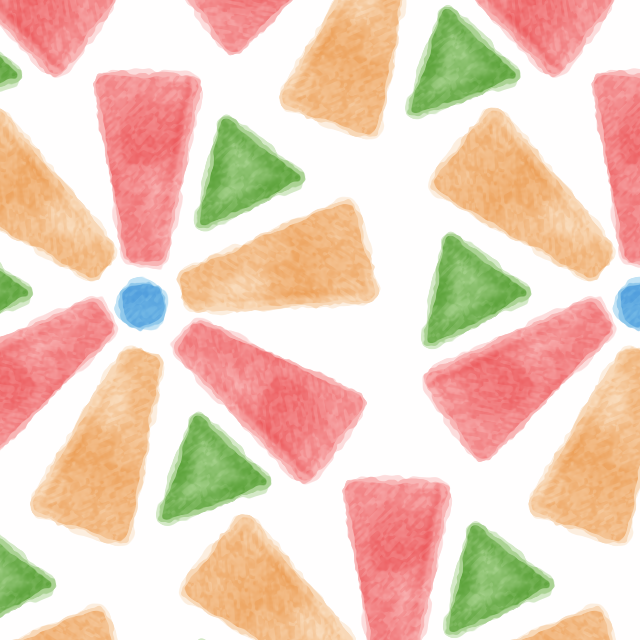
Reproduce this pattern procedurally as a Shadertoy shader.

```glsl
// Watercolour flowers of six tapered petals, three leaf triangles and a round heart, in staggered rows.

const float CANVAS = 768.0;                  // design units per canvas height
const vec2 HEART = vec2(171.0, 403.0);       // centre of the first flower
const vec2 PITCH = vec2(598.0, 488.0);       // flower spacing, row spacing
const float BLEED = 9.0;                     // reach of the loose wash

// Placement inside a flower: middle x, middle y, heading
const vec3 PETALS[6] = vec3[6](
    vec3(5.0, 162.0, 1.56), vec3(158.0, 40.0, 0.23), vec3(142.0, -102.0, -0.614),
    vec3(-38.0, -163.0, -1.94), vec3(-136.0, -75.0, 3.754), vec3(-130.0, 118.0, 2.436));
const vec3 LEAVES[3] = vec3[3](
    vec3(119.0, 156.0, 1.57), vec3(79.0, -202.0, 1.47), vec3(-208.0, 16.0, 1.6));

// Kinds of shape
const int RED = 0, ORANGE = 1, LEAF = 2, DOT = 3;

struct Shape { float d; vec2 p; int kind; }; // distance, local position, kind

float hash(vec2 cell) {
    vec3 q = fract(cell.xyx * 0.1031);
    q += dot(q, q.yzx + 33.33);
    return fract((q.x + q.y) * q.z);
}

float noise(vec2 p) {
    vec2 i = floor(p), f = fract(p);
    f = f * f * (3.0 - 2.0 * f);
    return mix(mix(hash(i), hash(i + vec2(1, 0)), f.x),
               mix(hash(i + vec2(0, 1)), hash(i + vec2(1, 1)), f.x), f.y);
}

float rough(vec2 p) { return 0.65 * noise(p) + 0.35 * noise(p * 2.7 + 17.0); }

// Local frame with y along the heading
vec2 toLocal(vec2 q, float heading) {
    vec2 u = vec2(cos(heading), sin(heading));
    return vec2(dot(q, vec2(u.y, -u.x)), dot(q, u));
}

float trapezoid(vec2 p, float low, float high, float halfHeight) {
    vec2 corner = vec2(high, halfHeight), side = vec2(high - low, 2.0 * halfHeight);
    p.x = abs(p.x);
    vec2 a = vec2(p.x - min(p.x, p.y < 0.0 ? low : high), abs(p.y) - halfHeight);
    vec2 b = p - corner + side * clamp(dot(corner - p, side) / dot(side, side), 0.0, 1.0);
    float s = (b.x < 0.0 && a.y < 0.0) ? -1.0 : 1.0;
    return s * sqrt(min(dot(a, a), dot(b, b)));
}

// x: squared distance to an edge, y: signed side of it
vec2 edge(vec2 p, vec2 a, vec2 b) {
    vec2 e = b - a, v = p - a, w = v - e * clamp(dot(v, e) / dot(e, e), 0.0, 1.0);
    return vec2(dot(w, w), e.x * v.y - e.y * v.x);
}

float triangle(vec2 p, vec2 a, vec2 b, vec2 c) {
    vec2 d = min(min(edge(p, a, b), edge(p, b, c)), edge(p, c, a));
    return -sqrt(d.x) * sign(d.y);
}

Shape nearer(Shape a, Shape b) { if (b.d < a.d) return b; return a; }

// Nearest shape of one flower; far ones are skipped
Shape flower(Shape best, vec2 p) {
    best = nearer(best, Shape(length(p) - 30.0, p, DOT));
    for (int i = 0; i < 6; i++) {
        vec2 q = p - PETALS[i].xy;
        if (dot(q, q) > 21000.0) continue;
        q = toLocal(q, PETALS[i].z);
        best = nearer(best, Shape(trapezoid(q, 12.0, 48.0, 100.0) - 16.0, q, i % 2));
    }
    for (int i = 0; i < 3; i++) {
        vec2 q = p - LEAVES[i].xy;
        if (dot(q, q) > 8500.0) continue;
        q = toLocal(q, LEAVES[i].z);
        best = nearer(best, Shape(triangle(q, vec2(-19, 60), vec2(-45, -57), vec2(64, -4)) - 10.0, q, LEAF));
    }
    return best;
}

float cover(float d, float px) { return 1.0 - smoothstep(-0.7 * px, 0.7 * px, d); }

float bump(vec2 p, vec2 size) { p /= size; return exp(-dot(p, p)); }

// Pigment pools across the wide half; a pale streak and a drying line follow one side
float petalTone(vec2 p, float d) {
    float side = smoothstep(5.0, 30.0, p.x);
    return 0.54 + 0.24 * bump(p - vec2(-8, 25), vec2(60, 45))
        - 0.3 * bump(p - vec2(9, -42), vec2(12, 36))
        - side * 0.25 * smoothstep(-13.0, -9.0, d)
        + side * 0.2 * bump(vec2(d + 17.0, p.y - 45.0), vec2(4, 60));
}

// Two loose washes under a mottled body
vec3 paint(vec3 paper, Shape s, vec3 deep, vec3 pale, float tone, float px) {
    vec2 p = s.p + 300.0 + 157.0 * float(s.kind);
    float loose = (rough(p / 24.0) - 0.5) * 12.0;
    float tight = (rough(p / 15.0 + 31.0) - 0.5) * 9.0;
    vec3 col = mix(paper, pale, 0.5 * cover(s.d - 1.5 + loose, px));
    col = mix(col, mix(pale, deep, 0.3), 0.65 * cover(s.d + 0.5 + tight, px));
    vec2 bent = p + 9.0 * noise(p / 9.0);
    float grain = smoothstep(0.3, 0.7, noise(vec2(bent.x + bent.y, bent.y - bent.x) / vec2(9.0, 5.0)));
    float blotch = smoothstep(0.42, 0.55, noise(p / 36.0 + 9.0));
    float pigment = tone + 0.2 * (grain - 0.5) + 0.18 * (blotch - 0.5) + 0.2 * (noise(p / 4.0) - 0.5);
    vec3 body = mix(pale, deep, clamp(pigment, 0.0, 1.1));
    return mix(col, body, 0.95 * cover(s.d + 4.0 - 0.6 * loose + 0.4 * tight, px));
}

void mainImage(out vec4 fragColor, in vec2 fragCoord) {
    float px = CANVAS / iResolution.y;
    vec2 p = fragCoord * px - HEART;
    Shape s = Shape(CANVAS, p, DOT);
    // The rows below and above; each row shifts by half a pitch
    for (int j = 0; j < 2; j++) {
        float row = floor(p.y / PITCH.y) + float(j);
        vec2 q = p - row * PITCH * vec2(0.5, 1.0);
        q.x -= PITCH.x * round(q.x / PITCH.x);
        if (dot(q, q) < 98000.0) s = flower(s, q);
    }
    vec3 col = vec3(1.0, 0.998, 0.998);
    if (s.d < BLEED) {
        vec3 deep = vec3(0.93, 0.38, 0.39), pale = vec3(0.98, 0.73, 0.73);
        float tone = 0.65;
        if (s.kind == ORANGE) { deep = vec3(0.93, 0.64, 0.37); pale = vec3(0.98, 0.87, 0.75); }
        if (s.kind == LEAF) { deep = vec3(0.38, 0.65, 0.25); pale = vec3(0.66, 0.83, 0.56); }
        if (s.kind == DOT) { deep = vec3(0.29, 0.60, 0.86); pale = vec3(0.52, 0.78, 0.92); }
        if (s.kind < LEAF) tone = petalTone(s.p, s.d);
        if (s.kind == LEAF) tone = 0.3 + 0.55 * smoothstep(-32.0, -12.0, s.d);
        col = paint(col, s, deep, pale, tone, px);
    }
    fragColor = vec4(col, 1.0);
}
```
